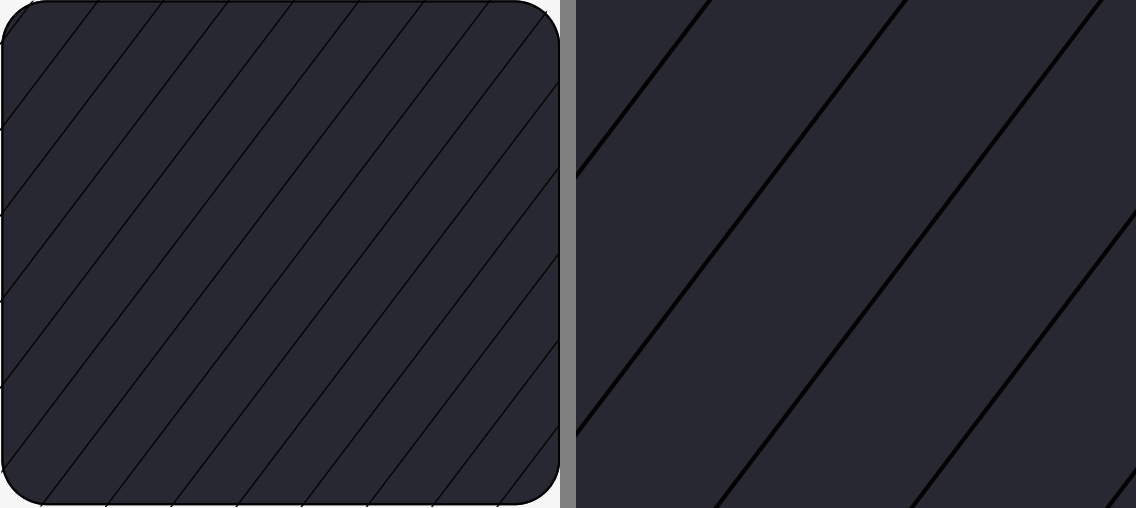
Left: the whole. Right: its middle third, enlarged.
Reproduce this pattern procedurally as a Shadertoy shader.

```glsl
// Dark rounded panel with a thin black outline and evenly spaced diagonal lines.

#define PANEL_CENTER vec2(0.5527, 0.5024)
#define PANEL_HALF vec2(0.5501, 0.4970)
#define CORNER_RADIUS 0.0905
#define OUTLINE_WIDTH 0.0045
#define LINE_SPACING 0.12845
#define LINE_SLOPE 1.318
#define LINE_ANCHOR vec2(0.1911, 0.9957)
#define LINE_WIDTH 0.0028
#define LINE_OVERHANG 0.0035
#define PANEL_COLOR vec3(0.157, 0.157, 0.196)
#define INK_COLOR vec3(0.01)
#define PAPER_COLOR vec3(0.97)

// Signed distance to a box with rounded corners.
float roundedBox(vec2 p, vec2 halfSize, float radius) {
    vec2 q = abs(p) - halfSize + radius;
    return length(max(q, 0.0)) + min(max(q.x, q.y), 0.0) - radius;
}

// Perpendicular distance to the nearest of the repeated slanted lines.
float slantedLines(vec2 p) {
    vec2 offset = p - LINE_ANCHOR;
    float across = offset.x - offset.y / LINE_SLOPE;
    float nearest = abs(fract(across / LINE_SPACING + 0.5) - 0.5) * LINE_SPACING;
    return nearest * LINE_SLOPE / length(vec2(1.0, LINE_SLOPE));
}

// Antialiased coverage of the region where distance is negative.
float coverage(float dist, float pixel) {
    return clamp(0.5 - dist / pixel, 0.0, 1.0);
}

void mainImage(out vec4 fragColor, in vec2 fragCoord) {
    // Canvas height is one unit.
    float pixel = 1.0 / iResolution.y;
    vec2 p = fragCoord * pixel;

    float panel = roundedBox(p - PANEL_CENTER, PANEL_HALF, CORNER_RADIUS);
    float outline = abs(panel + 0.5 * OUTLINE_WIDTH) - 0.5 * OUTLINE_WIDTH;
    float stripe = slantedLines(p) - 0.5 * LINE_WIDTH;

    // Panel fill, then lines that barely overrun the corners, then outline.
    vec3 color = mix(PAPER_COLOR, PANEL_COLOR, coverage(panel, pixel));
    float lineMask = coverage(stripe, pixel) * coverage(panel - LINE_OVERHANG, pixel);
    color = mix(color, INK_COLOR, lineMask);
    color = mix(color, INK_COLOR, coverage(outline, pixel));

    fragColor = vec4(color, 1.0);
}
```
